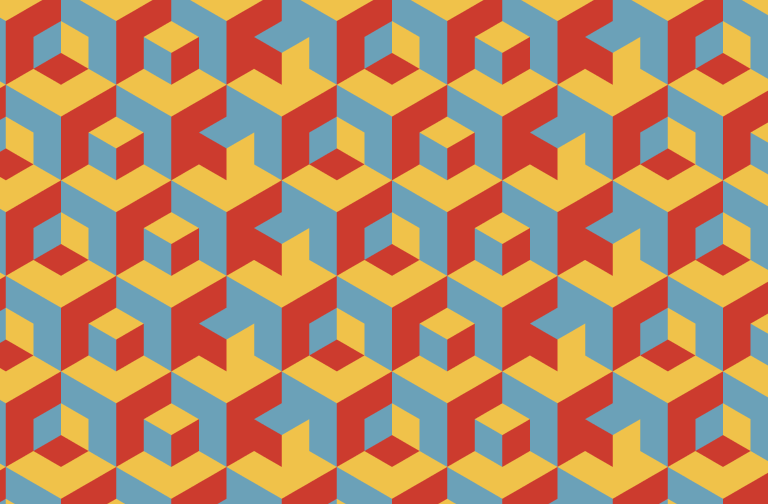
Reproduce this pattern procedurally as a WebGL 2 fragment shader.

```glsl
#version 300 es
precision highp float;
// Hexagon tiling of isometric cubes whose cores cycle: hollow, solid, interlocked.

uniform vec2 u_resolution;
out vec4 fragColor;

// Which 120 degree sector holds d: 0 upper left, 1 upper right, 2 bottom.
int sector(vec2 d) {
  vec3 reach = vec3(dot(d, vec2(-0.8660, 0.5)), dot(d, vec2(0.8660, 0.5)), -d.y);
  if (reach.z > max(reach.x, reach.y)) return 2;
  return reach.x > reach.y ? 0 : 1;
}

// Nearest hexagon centre in one row; odd rows sit half a cell to the left.
vec2 centreInRow(float x, float row) {
  float shift = 0.5 * mod(row, 2.0);
  return vec2(round(x + shift) - shift, row * 0.8660254);
}

vec3 palette(int i) {
  if (i == 0) return vec3(0.80, 0.23, 0.18);  // red
  if (i == 1) return vec3(0.42, 0.63, 0.72);  // blue
  return vec3(0.94, 0.76, 0.29);              // yellow
}

// Flat colour at p, measured in hexagon widths.
vec3 tiling(vec2 p) {
  // Find the containing hexagon among two neighbouring rows
  float row = floor(p.y / 0.8660254);
  vec2 below = centreInRow(p.x, row);
  vec2 above = centreInRow(p.x, row + 1.0);
  bool isBelow = distance(p, below) < distance(p, above);
  vec2 centre = isBelow ? below : above;
  vec2 d = p - centre;

  // Outer frame, shared by every cell
  vec2 a = abs(d);
  if (max(a.x, dot(a, vec2(0.5, 0.8660))) > 0.25) return palette(sector(d));

  // Half-size core, three kinds in turn along each row
  int kind = int(mod(ceil(centre.x - 0.01), 3.0) + 0.5);
  if (kind == 0) return palette((sector(d) + 1) % 3);  // hollow corner
  if (kind == 1) return palette(sector(-d));           // raised cube
  return palette((sector(-d) + 2) % 3);                // interlocked arms
}

void main() {
  // Average a 4 x 4 grid of samples to smooth the edges
  vec3 sum = vec3(0.0);
  for (int i = 0; i < 16; i++) {
    vec2 offset = (vec2(i % 4, i / 4) - 1.5) * 0.28;
    vec2 p = (gl_FragCoord.xy + offset) / u_resolution.y * 4.568;
    sum += tiling(p - vec2(0.553, 2.3566));
  }
  fragColor = vec4(sum / 16.0, 1.0);
}
```
